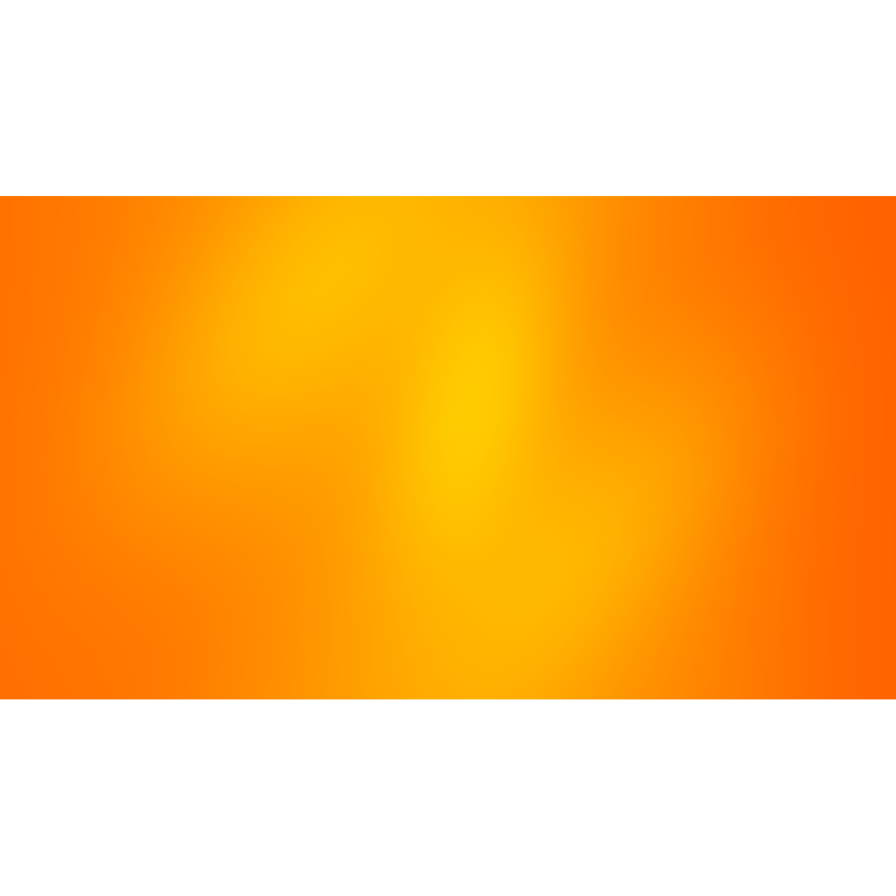
Give the GLSL for this background, as a WebGL 1 fragment shader.

```glsl
precision highp float;
// A wide amber band between plain white margins, lit by soft slanted glows.
// Red and blue stay constant; the green level is a broad hump across the band
// plus rotated Gaussian glows and two shaded pools.

uniform vec2 u_resolution;

const vec3 MARGIN_COLOR = vec3(1.0);
const float BAND_BOTTOM = 0.2194;
const float BAND_TOP = 0.7812;

// Green levels of the orange ground
const float EDGE_GREEN = 0.40;
const float HUMP_GREEN = 0.22;
const float HUMP_CENTER = 0.48;
const float HUMP_WIDTH = 0.38;
const float RIGHT_SHADE = 0.045;

// Strengths of the glows and pools
const float CORE_GLOW = 0.18;
const float LEFT_GLOW = 0.15;
const float RIGHT_GLOW = 0.13;
const float POOL_SHADE = 0.04;

// Gaussian ellipse: radii are (along, across), angle is in radians
float glow(vec2 p, vec2 center, vec2 radii, float angle) {
  vec2 d = p - center;
  vec2 axis = vec2(cos(angle), sin(angle));
  vec2 q = vec2(dot(d, axis), dot(d, vec2(-axis.y, axis.x))) / radii;
  return exp(-dot(q, q));
}

float greenLevel(vec2 p) {
  // Ground: brighter in the middle, deepest at the right edge
  float h = (p.x - HUMP_CENTER) / HUMP_WIDTH;
  float green = EDGE_GREEN + HUMP_GREEN * exp(-h * h);
  green -= RIGHT_SHADE * smoothstep(0.75, 1.0, p.x);

  // Slanted lights
  green += CORE_GLOW * glow(p, vec2(0.53, 0.55), vec2(0.20, 0.085), 1.28);
  green += LEFT_GLOW * glow(p, vec2(0.325, 0.66), vec2(0.26, 0.12), 0.85);
  green += RIGHT_GLOW * glow(p, vec2(0.66, 0.385), vec2(0.25, 0.11), 0.91);

  // Shaded pools
  green -= POOL_SHADE * glow(p, vec2(0.20, 0.27), vec2(0.20, 0.14), 0.8);
  green -= POOL_SHADE * glow(p, vec2(0.80, 0.72), vec2(0.20, 0.14), 0.8);
  return green;
}

void main() {
  vec2 p = gl_FragCoord.xy / u_resolution;
  float soft = 0.75 / u_resolution.y;
  float band = smoothstep(BAND_BOTTOM - soft, BAND_BOTTOM + soft, p.y)
             * (1.0 - smoothstep(BAND_TOP - soft, BAND_TOP + soft, p.y));
  vec3 amber = vec3(1.0, greenLevel(p), 0.0);
  gl_FragColor = vec4(mix(MARGIN_COLOR, amber, band), 1.0);
}
```
